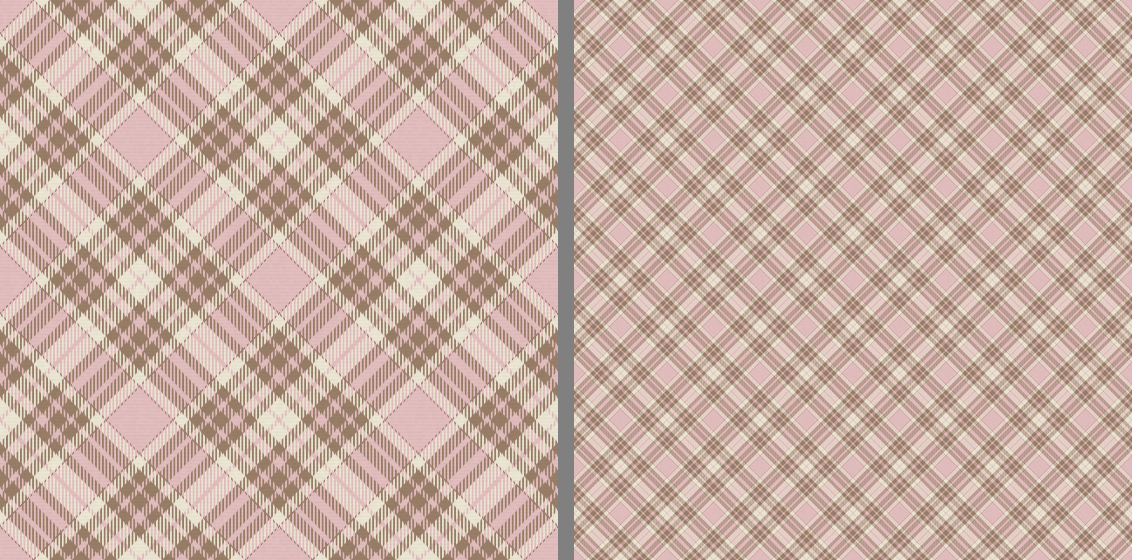
Left: one tile. Right: repeated 3 by 3.
Reproduce this pattern procedurally as a Shadertoy shader.

```glsl
const float REPEATS = 2.0;    // setts across and down
const float THREADS = 160.0;  // twill ribs across the canvas
const float TAU = 6.2831853;

const vec3 PINK  = vec3(0.875, 0.735, 0.735);
const vec3 CREAM = vec3(0.915, 0.890, 0.820);
const vec3 BROWN = vec3(0.590, 0.485, 0.400);
const vec3 MAUVE = vec3(0.640, 0.490, 0.460);

float hash(vec2 p) {
    vec3 q = fract(vec3(p.xyx) * 0.1031);
    q += dot(q, q.yzx + 33.33);
    return fract((q.x + q.y) * q.z);
}

float stripe(float d, float lo, float hi, float soft) {
    return smoothstep(lo - soft, lo + soft, d) * (1.0 - smoothstep(hi - soft, hi + soft, d));
}

// Yarn colour along one axis; the sett mirrors about 0 and 0.5
vec3 sett(float t, float px) {
    float d = abs(fract(t + 0.5) - 0.5);
    float soft = max(0.005, px);
    vec3 c = PINK;
    c = mix(c, CREAM, stripe(d, 0.126, 0.180, soft));
    c = mix(c, BROWN, stripe(d, 0.178, 0.233, soft));
    c = mix(c, BROWN, stripe(d, 0.258, 0.324, soft));
    c = mix(c, BROWN, stripe(d, 0.372, 0.421, soft));
    c = mix(c, CREAM, stripe(d, 0.421, 0.490, soft));
    // Fine guard line beside the broad pink band
    return mix(c, MAUVE, stripe(d, 0.116, 0.123, px * 0.7));
}

// Alternating upright ribs, 0 or 1 with smoothed edges
float twill(float x, float px) {
    float wave = abs(fract(x) - 0.5) * 2.0;
    float edge = clamp(px, 0.12, 0.5);
    return smoothstep(0.5 - edge, 0.5 + edge, wave);
}

// Faint rib shading and wrapped thread variation
float weaveShade(vec2 uv) {
    vec2 thread = uv * THREADS;
    float grain = hash(mod(floor(thread), THREADS)) - 0.5;
    return 1.0 + 0.012 * cos(TAU * thread.y) + 0.02 * grain;
}

void mainImage(out vec4 fragColor, in vec2 fragCoord) {
    vec2 uv = fragCoord / iResolution.xy;
    float pixel = 1.0 / min(iResolution.x, iResolution.y);

    // Diagonal axes: each has period one
    vec2 p = uv * REPEATS;
    float px = pixel * REPEATS;
    vec3 warp = sett(p.x + p.y, px);
    vec3 weft = sett(p.x - p.y, px);

    // Interlace the two yarns
    float over = twill(uv.x * THREADS, pixel * THREADS);
    vec3 cloth = mix(warp, weft, over) * weaveShade(uv);
    fragColor = vec4(clamp(cloth, 0.0, 1.0), 1.0);
}
```
